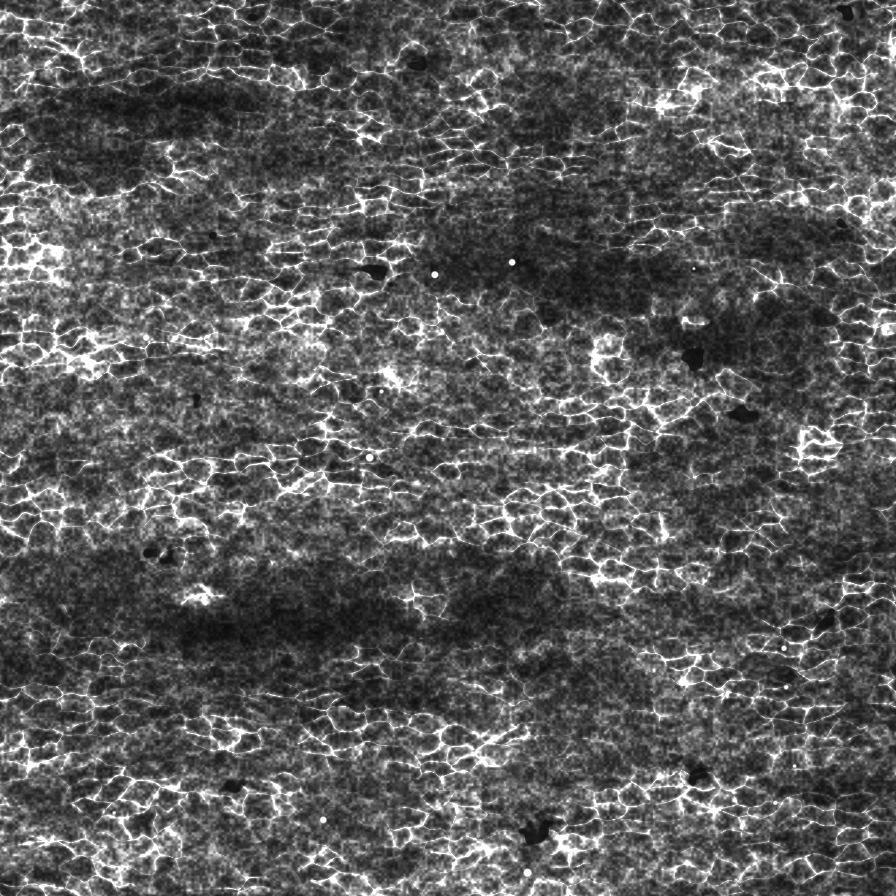
Write a three.js fragment shader that draws this texture.

```glsl
varying vec2 vUv;

float hash(vec2 p) {
  vec3 q = fract(p.xyx * 0.1031);
  q += dot(q, q.yzx + 33.33);
  return fract((q.x + q.y) * q.z);
}

vec2 hash2(vec2 p) {
  return vec2(hash(p), hash(p + 71.7));
}

float noise(vec2 p) {
  vec2 i = floor(p), f = fract(p);
  f = f * f * (3.0 - 2.0 * f);
  return mix(mix(hash(i), hash(i + vec2(1.0, 0.0)), f.x),
             mix(hash(i + vec2(0.0, 1.0)), hash(i + 1.0), f.x), f.y);
}

float fbm(vec2 p) {
  float sum = 0.0, gain = 0.53;
  for (int i = 0; i < 4; i++) {
    sum += gain * noise(p);
    p = p * 2.03 + 17.3;
    gain *= 0.5;
  }
  return sum;
}

// x: gap between the two nearest cell centres, y: random value of the cell
vec2 cells(vec2 p) {
  vec2 home = floor(p);
  float nearest = 9.0, second = 9.0, id = 0.0;
  for (int y = -1; y <= 1; y++) {
    for (int x = -1; x <= 1; x++) {
      vec2 cell = home + vec2(float(x), float(y));
      float d = length(cell + 0.1 + 0.8 * hash2(cell) - p);
      if (d < nearest) {
        second = nearest;
        nearest = d;
        id = hash(cell + 13.0);
      } else {
        second = min(second, d);
      }
    }
  }
  return vec2(second - nearest, id);
}

// soft ellipse, one inside and zero outside
float blob(vec2 p, vec2 centre, vec2 radius, float fray) {
  return 1.0 - smoothstep(0.5, 1.15, length((p - centre) / radius) + fray);
}

void main() {
  vec2 uv = vUv;

  // wavy fibre direction
  vec2 p = uv;
  p.y += 0.035 * (noise(uv * vec2(5.0, 7.0)) - 0.5) + 0.012 * (noise(uv * 19.0 + 5.0) - 0.5);
  p += 0.009 * (vec2(noise(uv * 75.0), noise(uv * 75.0 + 31.0)) - 0.5);

  // dim zones: one long band and scattered patches
  float fray = 1.5 * (fbm(uv * vec2(9.0, 24.0) + 40.0) - 0.5);
  float dim = blob(uv, vec2(0.33, 0.355 - 0.07 * uv.x), vec2(0.46, 0.06), fray);
  for (int i = 0; i < 7; i++) {
    vec2 seed = vec2(float(i), 4.0);
    vec2 centre = vec2(hash(seed), 0.62 + 0.34 * hash(seed + 9.0));
    dim = max(dim, 0.85 * blob(uv, centre, vec2(0.09, 0.035), fray));
  }
  dim = max(dim, 0.7 * blob(uv, vec2(0.64, 0.22), vec2(0.1, 0.08), fray));

  // bright clusters of rimmed cells
  float cluster = 0.0;
  for (int i = 0; i < 12; i++) {
    vec2 seed = vec2(float(i), 23.0);
    vec2 size = vec2(0.025, 0.013) * (0.6 + hash(seed + 5.0));
    cluster = max(cluster, blob(uv, hash2(seed), size, fray));
  }
  cluster = max(cluster, blob(uv, vec2(0.47, 0.325), vec2(0.055, 0.035), fray));

  // membranes around flattened cells
  vec2 cell = cells(p * vec2(30.0, 56.0));
  float membrane = exp(-7.0 * cell.x);
  float stain = smoothstep(0.3, 0.75, noise(p * vec2(22.0, 38.0) + 8.0));
  float body = smoothstep(0.2, 0.55, cell.x);
  float wisp = 1.0 - abs(2.0 * noise(p * vec2(48.0, 120.0)) - 1.0);

  // log brightness
  float tone = 3.0 * (fbm(uv * vec2(3.0, 8.0) + 3.0) - 0.5);
  tone += 2.6 * (fbm(p * vec2(15.0, 34.0)) - 0.5);
  tone += membrane * (0.3 + 2.1 * stain) * (1.0 - 0.75 * dim);
  tone -= 0.6 * body * (1.0 - 0.6 * dim);
  tone += 0.8 * (cell.y - 0.5) * (1.0 - 0.6 * dim);
  tone += (wisp - 0.6) * (1.0 - 0.5 * dim);
  tone += cluster * (0.5 + 2.0 * membrane);
  tone -= 1.35 * dim * (1.0 - cluster);

  // fine grain
  tone += 1.9 * (noise(uv * 330.0) - 0.5) + 1.6 * (noise(uv * 170.0 + 60.0) - 0.5);

  float grey = 0.3 * exp(0.47 * tone);

  // black gaps and white specks
  for (int i = 0; i < 16; i++) {
    vec2 seed = vec2(float(i), 57.0);
    float size = hash(seed + 3.0);
    float ragged = 2.2 * (noise(uv * 110.0) - 0.5);
    float gap = blob(uv, hash2(seed), vec2(0.012, 0.01) * (0.35 + size), ragged);
    grey = mix(grey, 0.06, 0.9 * gap);

    float radius = 0.0015 + 0.004 * size * size;
    float speck = length(uv - hash2(seed + 30.0));
    grey = mix(grey, 0.98, 1.0 - smoothstep(radius - 0.001, radius + 0.001, speck));
  }

  gl_FragColor = vec4(vec3(clamp(grey, 0.0, 1.0)), 1.0);
}
```
